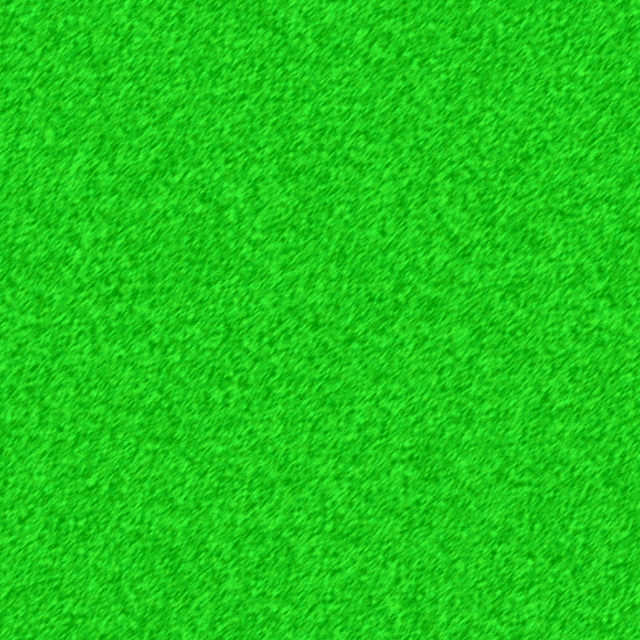
Reproduce this texture procedurally as a Shadertoy shader.

```glsl
// Bright green, fine-grained turf: short slanted fibres rising to the right.
// Two layers of stretched value noise at slightly different angles are summed
// with a fine grain, and the result picks a tone between dark and light green.

const vec3  DARK_GREEN    = vec3(0.040, 0.660, 0.030);
const vec3  LIGHT_GREEN   = vec3(0.190, 0.900, 0.165);
const vec3  HUE_SHIFT     = vec3(0.050, -0.010, -0.030); // warm or cool drift
const vec2  FIBRE_DENSITY = vec2(118.0, 315.0);          // cells along, across
const float STEEP_ANGLE   = 0.87;                        // radians
const float SHALLOW_ANGLE = 0.68;
const float GRAIN_DENSITY = 420.0;
const float GRAIN_AMOUNT  = 0.4;
const float HUE_DENSITY   = 170.0;
const float CONTRAST      = 0.97;

// Integer hash of a lattice cell, from 0 to 1
float hash(ivec2 cell, uint seed) {
    uint h = uint(cell.x) * 374761393u + uint(cell.y) * 668265263u + seed * 97u;
    h = (h ^ (h >> 13)) * 1274126177u;
    h = (h ^ (h >> 15)) * 2246822519u;
    h ^= h >> 16;
    return float(h & 65535u) / 65535.0;
}

// Smoothly interpolated value noise, centred on zero
float noise(vec2 p, uint seed) {
    ivec2 cell = ivec2(floor(p));
    vec2 f = fract(p);
    vec2 blend = f * f * (3.0 - 2.0 * f);
    float low  = mix(hash(cell, seed), hash(cell + ivec2(1, 0), seed), blend.x);
    float high = mix(hash(cell + ivec2(0, 1), seed), hash(cell + ivec2(1, 1), seed), blend.x);
    return mix(low, high, blend.y) - 0.5;
}

// Noise stretched along a direction
float fibres(vec2 p, float angle, uint seed) {
    vec2 along = vec2(cos(angle), sin(angle));
    vec2 across = vec2(-along.y, along.x);
    return noise(vec2(dot(p, along), dot(p, across)) * FIBRE_DENSITY, seed);
}

void mainImage(out vec4 fragColor, in vec2 fragCoord) {
    vec2 uv = fragCoord / min(iResolution.x, iResolution.y);

    // Brightness from crossing fibres and fine grain
    float relief = fibres(uv, STEEP_ANGLE, 1u) + fibres(uv, SHALLOW_ANGLE, 2u);
    relief += GRAIN_AMOUNT * noise(uv * GRAIN_DENSITY, 3u);
    float tone = clamp(0.5 + CONTRAST * relief, -0.3, 1.25);

    // Green ramp with a slight drift of hue
    vec3 color = mix(DARK_GREEN, LIGHT_GREEN, tone);
    color += HUE_SHIFT * noise(uv * HUE_DENSITY, 4u);
    fragColor = vec4(clamp(color, 0.0, 1.0), 1.0);
}
```
